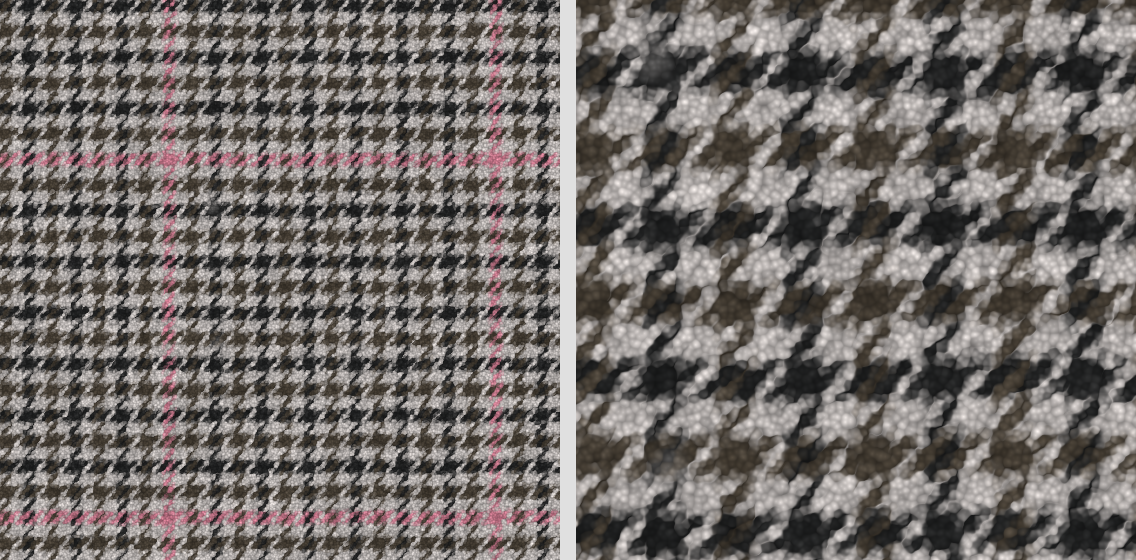
Left, the full canvas; right, a detail of the centre.
Write a three.js fragment shader that draws this texture.

```glsl
// Woollen houndstooth check: black and brown bands alternate over a pale ground,
// and every fourteenth band is pink. A soft diagonal twill mask picks warp or
// weft, while smooth cellular noise supplies the fine, fuzzy yarn surface.

varying vec2 vUv;

const vec3 PALE  = vec3(0.755, 0.733, 0.723);
const vec3 BLACK = vec3(0.112, 0.116, 0.118);
const vec3 BROWN = vec3(0.255, 0.225, 0.185);
const vec3 PINK  = vec3(0.78, 0.46, 0.54);

const vec2 BANDS = vec2(24.0, 21.9);          // dark bands across and up
const vec2 PINK_CROSSING = vec2(0.302, 0.715);
const float PINK_EVERY = 14.0;                // bands between pink lines
const float BAND_THREADS = 8.0;               // four dark and four pale
const float TWILL_THREADS = 4.0;

vec2 hash2(vec2 p) {
  vec2 q = vec2(dot(p, vec2(127.1, 311.7)), dot(p, vec2(269.5, 183.3)));
  return fract(sin(q) * 43758.5);
}

// Smooth cellular noise: xy = offset to the bump, z = distance, w = random tone
vec4 bumps(vec2 p) {
  vec2 cell = floor(p);
  vec4 sum = vec4(0.0);
  float total = 0.0;
  for (int j = -1; j <= 1; j++) {
    for (int i = -1; i <= 1; i++) {
      vec2 id = cell + vec2(float(i), float(j));
      vec2 offset = id + hash2(id) - p;
      float weight = exp(-5.0 * dot(offset, offset));
      sum += weight * vec4(offset, length(offset), hash2(id + 57.0).x);
      total += weight;
    }
  }
  return sum / max(total, 0.0001);
}

// Colour of the yarn at a position counted in threads
vec3 yarnColour(float thread) {
  float band = floor(thread / BAND_THREADS + 0.5);
  float fromCentre = abs(thread - band * BAND_THREADS);
  vec3 dye = mod(band + 0.5, 2.0) < 1.0 ? BLACK : BROWN;
  if (mod(band + 0.5, PINK_EVERY) < 1.0) dye = PINK;
  return mix(dye, PALE, smoothstep(1.25, 2.85, fromCentre));
}

// 1 where the warp lies on top, in strokes rising to the right
float warpOnTop(vec2 thread, float share, float softness) {
  float phase = (thread.x - thread.y - 0.25) / TWILL_THREADS;
  float fromStroke = abs(fract(phase + 0.5) - 0.5);
  float edge = share * 0.5;
  return 1.0 - smoothstep(edge - softness, edge + softness, fromStroke);
}

// Sparse pale tufts, about one cell in forty
float tufts(vec2 p) {
  vec2 id = floor(p);
  vec2 centre = 0.3 + 0.4 * hash2(id + 11.0);
  float present = step(0.975, hash2(id + 83.0).x);
  return present * (1.0 - smoothstep(0.05, 0.22, length(fract(p) - centre)));
}

// Slow uneven drift of the threads
vec2 drift(vec2 p) {
  return sin(p.yx * vec2(19.0, 23.0) + 3.0 * sin(p * 11.0))
       + 0.5 * sin(p.yx * vec2(71.0, 83.0) + p * 37.0);
}

void main() {
  vec4 grain = bumps(vUv * 250.0);
  vec4 knot = bumps(vUv * 150.0 + 31.0);
  vec4 patchy = bumps(vUv * 60.0 + 73.0);

  // Thread positions, pulled towards nearby bumps for ragged edges
  vec2 thread = (vUv - PINK_CROSSING) * BANDS * BAND_THREADS;
  thread += 0.9 * knot.xy + 0.6 * grain.xy + 0.2 * drift(vUv);

  // Weave, with strokes of uneven strength
  vec3 warp = yarnColour(thread.x);
  vec3 weft = yarnColour(thread.y);
  float share = 0.45 + 0.3 * (knot.w - 0.5) + 0.15 * (patchy.w - 0.5);
  vec3 cloth = mix(weft, warp, warpOnTop(thread, share, 0.2));

  // Stray fibres and wear
  cloth = mix(cloth, PALE, 0.1 * grain.w * knot.w);
  cloth = mix(cloth, PALE, 0.3 * tufts(vUv * 12.0));

  // Yarn relief and slight unevenness
  float relief = 1.19 - 0.35 * grain.z - 0.2 * knot.z;
  float tone = 1.0 + 0.3 * (grain.w - 0.5) + 0.12 * (knot.w - 0.5);
  float shade = 1.0 + 0.08 * (patchy.w - 0.5) + 0.015 * drift(vUv * 0.6).x;
  gl_FragColor = vec4(clamp(cloth * relief * tone * shade, 0.0, 1.0), 1.0);
}
```
